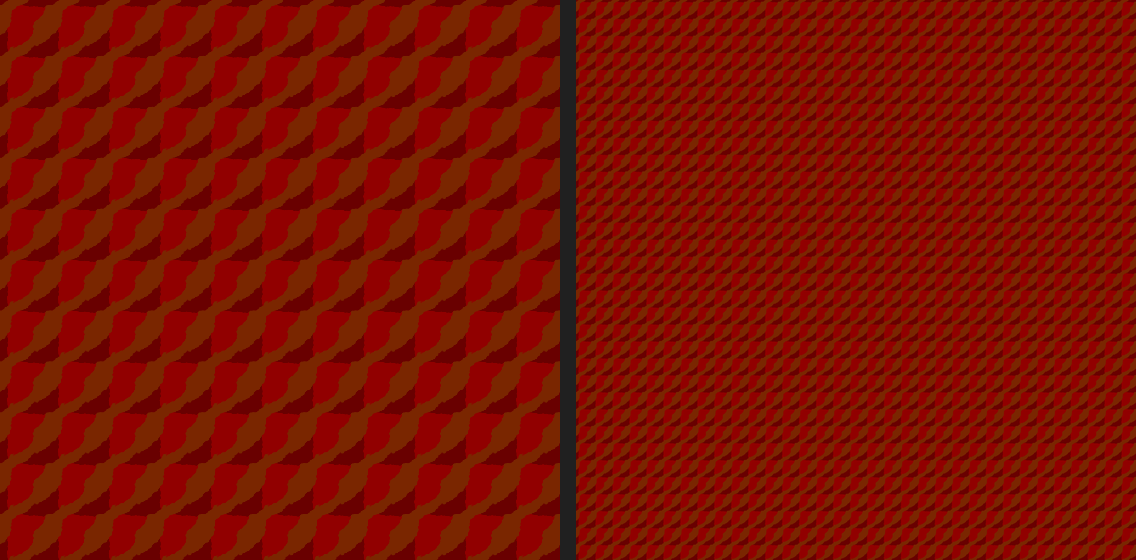
Left, the tile; right, the same tile 3 across and 3 down.
This pattern is drawn by a WebGL 1 fragment shader. Its source:

```glsl
precision highp float;
// Camouflage of slanted brown bands over red, with a dark shadow lobe under each swell.
// Eleven identical tiles each way; band edges are short sine series along the
// diagonal, roughened by gradient noise that wraps on every tile.

uniform vec2 u_resolution;

const float TILES = 11.0;
const float TAU = 6.2831853;

// Random gradient for a noise lattice point, wrapped to the given period
vec2 latticeGradient(vec2 cell, float period) {
  cell = mod(cell, period);
  float angle = TAU * fract(sin(dot(cell, vec2(12.99, 78.23))) * 437.58);
  return vec2(cos(angle), sin(angle));
}

float gradientNoise(vec2 p, float period) {
  vec2 i = floor(p), f = p - i;
  vec2 w = f * f * f * (f * (f * 6.0 - 15.0) + 10.0);
  vec2 e = vec2(1.0, 0.0);
  float a = dot(latticeGradient(i, period), f);
  float b = dot(latticeGradient(i + e.xy, period), f - e.xy);
  float c = dot(latticeGradient(i + e.yx, period), f - e.yx);
  float d = dot(latticeGradient(i + e.xx, period), f - e.xx);
  return mix(mix(a, b, w.x), mix(c, d, w.x), w.y);
}

// Edges of a brown band, as offsets across the diagonal
float upperEdge(float along) {
  float t = TAU * along;
  return -0.014 + 0.121 * sin(t - 0.657) + 0.027 * sin(2.0 * t - 2.95)
       + 0.026 * sin(3.0 * t) + 0.024 * cos(4.0 * t);
}

float lowerEdge(float along) {
  float t = TAU * along;
  return 0.412 + 0.118 * sin(t - 2.444) + 0.037 * sin(2.0 * t - 1.96)
       + 0.03 * sin(3.0 * t - 2.214);
}

// Depth of the shadow lobe below the band; negative where it is hidden
float shadowDepth(float along) {
  float s = fract(along);
  float lobe = smoothstep(0.09, 0.45, s) * (1.0 - smoothstep(0.5, 0.86, s));
  return mix(-0.05, 0.5, lobe);
}

void main() {
  vec2 p = gl_FragCoord.xy / u_resolution * TILES - vec2(0.096, 0.9);
  float blur = 0.8 * TILES / min(u_resolution.x, u_resolution.y);

  // Ragged edges: the same wobble in every tile
  float wobble = 0.055 * gradientNoise(p * 8.0, 8.0)
               + 0.04 * gradientNoise(p * 17.0 + 0.5, 17.0);
  vec2 q = fract(p);
  float brown = 0.0, shadow = 0.0;

  // Neighbouring bands that can reach this tile
  for (int j = -1; j <= 1; j++) {
    float along = 0.5 * (q.x + q.y - float(j));
    float across = q.x - q.y - float(j) + wobble;
    float top = upperEdge(along), bottom = lowerEdge(along);
    float inBand = min(across - top, bottom - across);
    float inShadow = min(across - 0.5 * (top + bottom),
                         bottom + shadowDepth(along) - across);
    brown = max(brown, smoothstep(-blur, blur, inBand));
    shadow = max(shadow, smoothstep(-blur, blur, inShadow));
  }

  vec3 color = mix(vec3(0.57, 0.0, 0.0), vec3(0.41, 0.0, 0.0), shadow);
  color = mix(color, vec3(0.48, 0.15, 0.0), brown);
  gl_FragColor = vec4(color, 1.0);
}
```
